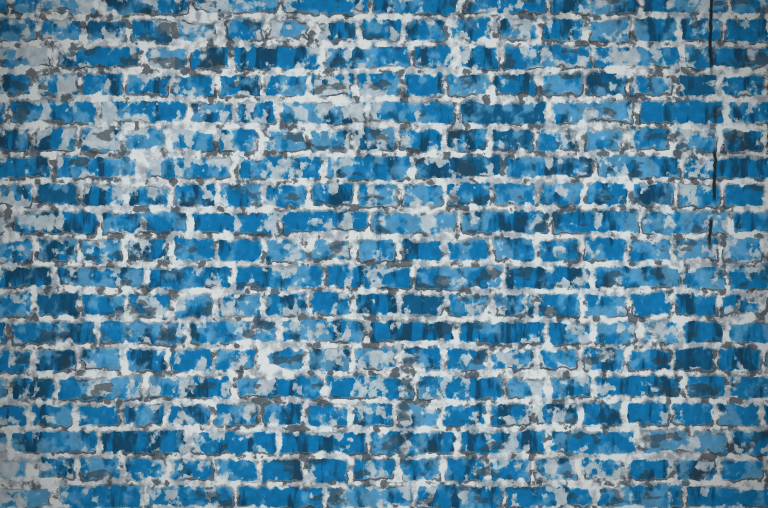
Write a Shadertoy shader that draws this texture.

```glsl
const float ROWS = 18.5;
const vec3 PAINT = vec3(.08, .42, .62);
const vec3 DEEP = vec3(.09, .26, .37);
const vec3 HAZE = vec3(.36, .59, .73);
const vec3 CHALK = vec3(.79, .81, .81);
const vec3 CEMENT = vec3(.56, .60, .63);
const vec3 SOOT = vec3(.19, .23, .26);

float hash(vec2 p) {
    vec3 q = fract(p.xyx * .1031);
    q += dot(q, q.yzx + 33.33);
    return fract((q.x + q.y) * q.z);
}

float noise(vec2 p) {
    vec2 i = floor(p), f = fract(p);
    f *= f * (3. - 2. * f);
    return mix(mix(hash(i), hash(i + vec2(1, 0)), f.x),
               mix(hash(i + vec2(0, 1)), hash(i + 1.), f.x), f.y);
}

float fbm(vec2 p) {
    float sum = 0., amp = .5;
    for (int i = 0; i < 4; i++) {
        sum += amp * noise(p);
        p = mat2(1.6, 1.2, -1.2, 1.6) * p + 17.3;
        amp *= .5;
    }
    return sum / .9375;
}

// Signed distance to the nearest brick; returns its id and local position
float brickDistance(vec2 w, out vec2 id, out vec2 q) {
    float row = floor(w.y);
    bool header = mod(row, 2.) > .5;
    float pitch = header ? 1.664 : 3.27;
    float phase = header ? 1.05 + row * .02 : .35 + 1.635 * mod(row * .5 + 1., 2.);
    float x = (w.x - phase - .25 * (hash(vec2(row, 7.)) - .5)) / pitch;
    id = vec2(floor(x), row);
    x = fract(x) * pitch;

    // Some long bricks are replaced by two short ones
    if (!header && hash(id + 31.) < .13) {
        pitch *= .5;
        id.x += .5 * step(pitch, x) + 60.;
        x = mod(x, pitch);
    }
    q = vec2(x - .5 * pitch, fract(w.y) - .5);
    vec2 size = vec2(.5 * pitch - .10, .395) - .05 * vec2(hash(id + 3.), hash(id + 9.));
    vec2 e = abs(q) - size + .07;
    return length(max(e, 0.)) + min(max(e.x, e.y), 0.) - .07;
}

void mainImage(out vec4 fragColor, in vec2 fragCoord) {
    vec2 p = fragCoord / iResolution.y;
    float aspect = iResolution.x / iResolution.y;
    vec2 w = p * ROWS + vec2(0, .1);
    float soft = max(.045, ROWS / iResolution.y);

    // Uneven courses and crumbled edges
    vec2 bent = w + .12 * (vec2(noise(w * .6), noise(w * .5 + 40.)) - .5);
    bent += .09 * (vec2(noise(w * 4.), noise(w * 4. + 70.)) - .5);
    vec2 id, q;
    float d = brickDistance(bent, id, q);
    float grain = fbm(w * 5.);
    float patches = fbm(w * vec2(.55, .8) + 11.);
    float fine = fbm(w * vec2(2.6, 2.1) + 5.);
    d += .22 * (grain - .5) + .12 * smoothstep(.6, .8, patches);
    float brick = smoothstep(soft, -soft, d);

    // Paint: tone per brick, vertical streaks, pale haze
    float tone = hash(id + 17.);
    float streak = fbm(w * vec2(3.5, .9) + 90.);
    vec3 paint = mix(PAINT, DEEP, smoothstep(.5, .72, streak + .28 * (tone - .5)));
    paint = mix(paint, DEEP, .55 * step(.92, hash(id + 51.)));
    float haze = fine * .6 + patches * .4 + .18 * (hash(id + 23.) - .5);
    paint = mix(paint, HAZE, .8 * smoothstep(.46, .62, haze));
    paint *= .88 + .25 * grain;

    // Chalky flakes, heavier at the upper left and in two spattered drips
    vec2 a = (p - vec2(1.08, .22)) / vec2(.06, .14);
    vec2 b = (p - vec2(.39, .15)) / vec2(.08, .13);
    float spatter = exp(-dot(a, a)) + .8 * exp(-dot(b, b));
    float corner = smoothstep(.9, .1, length(p - vec2(.1, .95)));
    float flake = fbm(w * vec2(2.3, 1.8) + 130.) * .6 + grain * .2 + patches * .2;
    flake += .07 * spatter + .05 * corner;
    paint = mix(paint, mix(CEMENT, CHALK, grain), .9 * smoothstep(.55, .63, flake));
    paint = mix(paint, SOOT, .6 * smoothstep(.64, .74, fbm(w * vec2(1.3, 2.2) + 210.)));

    // Mortar with grime and pits
    vec3 mortar = mix(CEMENT, CHALK, smoothstep(.3, .6, fine * .5 + grain * .5));
    mortar = mix(mortar, SOOT, .7 * smoothstep(.57, .72, fbm(w * 3. + 300.)));
    vec3 color = mix(mortar, paint, brick);

    // Broken shadow lines around the bricks, strongest below
    float rim = smoothstep(.075, .0, abs(d - .035));
    float gate = smoothstep(.38, .62, noise(w * vec2(1.7, 2.5) + 60.));
    color = mix(color, SOOT, rim * gate * (q.y < 0. ? .75 : .35));

    // Vertical crack running down from the top right
    float crackX = 1.402 + .014 * (noise(vec2(p.y * 13., 2.)) - .5) + .005 * (grain - .5);
    float crack = smoothstep(.005, .001, abs(p.x - crackX)) * smoothstep(.48, .54, p.y);
    color = mix(color, SOOT * .7, crack * smoothstep(.2, .45, noise(vec2(p.y * 22., 8.))));

    // Darkened borders
    vec2 c = (p - vec2(.5 * aspect, .5)) / vec2(.5 * aspect, .5);
    color *= 1.06 - .2 * smoothstep(.4, 2., dot(c, c)) - .14 * pow(abs(c.x), 6.);
    fragColor = vec4(clamp(color, 0., 1.), 1);
}
```
